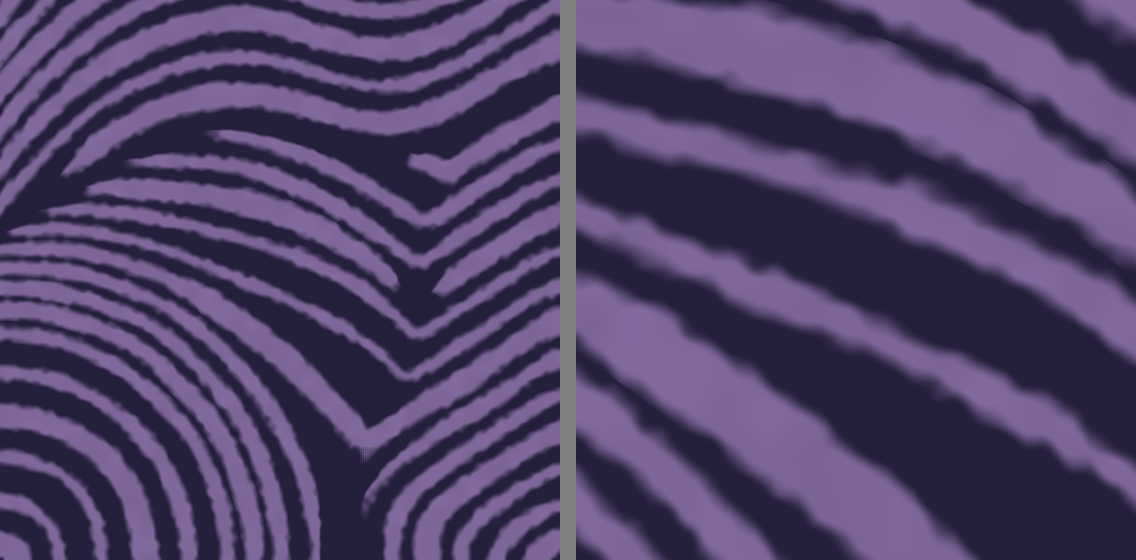
Left: the whole. Right: its middle third, enlarged.
Reproduce this pattern procedurally as a WebGL 2 fragment shader.

```glsl
#version 300 es
precision highp float;
// Soft, ragged zebra stripes: waves above, two families of arcs meeting in a V below.

#define DARK vec3(0.140, 0.120, 0.227)
#define LILAC vec3(0.498, 0.402, 0.606)
#define THIN 0.0105        // half width of the slimmest stripes
#define THICK 0.0215       // half width of the boldest stripes
#define MAX_FILL 0.36      // largest half width as a share of the spacing
#define SOFTNESS 0.0068    // half width of the blurred edge
#define RAGGED 0.0075      // fine edge roughness
#define WOBBLE 0.007       // slow change of width along a stripe
#define WAVE_SPACING 0.066
#define MOTTLE 0.06

uniform vec2 u_resolution;
out vec4 fragColor;

float hash(vec2 p) {
    vec3 q = fract(p.xyx * 0.1031);
    q += dot(q, q.yzx + 33.33);
    return fract((q.x + q.y) * q.z);
}

float noise(vec2 p) {
    vec2 cell = floor(p), f = fract(p);
    f = f * f * (3.0 - 2.0 * f);
    return mix(mix(hash(cell), hash(cell + vec2(1, 0)), f.x),
               mix(hash(cell + vec2(0, 1)), hash(cell + vec2(1, 1)), f.x), f.y);
}

float smoothMin(float a, float b, float k) {
    float h = max(k - abs(a - b), 0.0) / k;
    return min(a, b) - 0.25 * k * h * h;
}

// Height of the lowest wave: a hump, then a valley rising to the right
float waveHeight(float x) {
    float t = x - 0.43;
    float rise = t < 0.0 ? -1.4 * t * t : 0.48 * t * t * t - 0.03 * (1.0 - cos(11.2 * t));
    return 0.833 + rise;
}

// Stripe number around the lower left corner, flattening with distance
float leftPhase(vec2 p) {
    float r = length(p);
    float level = r - 0.3 * p.x * smoothstep(0.42, 0.85, r);
    return 13.0 * level - 0.4 + 4.8 * smoothstep(0.37, 0.76, level);
}

// Stripe number around the lower right corner, turning into slanted lines
float rightPhase(vec2 p) {
    vec2 q = vec2(1.0 - p.x, p.y);
    float level = -smoothMin(-length(q), -(q.y + 0.65 * q.x), 0.04);
    return 15.5 * level + 2.3;
}

// Signed depth inside a stripe; keep = 0 removes it, 1 leaves its full width
float stripeDepth(float phase, float boldness, float keep) {
    float slope = length(vec2(dFdx(phase), dFdy(phase)) * u_resolution);
    slope = max(slope, 1.0);
    float halfWidth = min(mix(THIN, THICK, boldness), MAX_FILL / slope);
    float offset = abs(phase - round(phase)) / slope;
    return mix(-2.5 * SOFTNESS, halfWidth, keep) - offset;
}

void main() {
    vec2 p = gl_FragCoord.xy / u_resolution;
    vec2 bend = vec2(noise(p * 7.0), noise(p * 7.0 + 40.0)) - 0.5;
    vec2 w = p + 0.008 * bend;
    float height = waveHeight(w.x);

    // Upper waves, bold and slim in turn; the lowest tapers out at the left
    float wave = (w.y - height) / WAVE_SPACING;
    float waveId = round(wave);
    float waveBold = mod(waveId, 2.0) < 0.5 ? 1.0 : 0.4 * hash(vec2(waveId + 9.0, 3.0));
    float waveKeep = waveId < 0.0 ? 0.0 : 1.0;
    if (waveId == 0.0) waveKeep = smoothstep(0.04, 0.17, w.x);
    float depth = stripeDepth(wave, waveBold, waveKeep);

    // Lower arcs, every third one bold, tapering under the waves
    float left = leftPhase(w), right = rightPhase(w);
    float arc = smoothMin(left, right, 0.35);
    float arcId = round(arc);
    float arcBold = mod(arcId, 3.0) < 0.5 ? 1.0 : 0.4 * hash(vec2(arcId + 2.0, 17.0));
    float clearance = height - w.y + 0.06 * (1.0 - smoothstep(0.0, 0.15, w.x));
    float arcKeep = smoothstep(0.035, 0.085, clearance);

    // Every fourth arc breaks off where the two families meet
    if (mod(arcId, 4.0) < 0.5) arcKeep *= smoothstep(0.2, 1.2, abs(left - right));
    depth = max(depth, stripeDepth(arc, arcBold, arcKeep));

    // Furry outline and faint shading
    depth += RAGGED * (noise(p * 75.0) - 0.5) + WOBBLE * (noise(p * 11.0 + 5.0) - 0.5);
    float cover = smoothstep(-SOFTNESS, SOFTNESS, depth);
    vec3 fur = LILAC * (1.0 + MOTTLE * (noise(p * 38.0 + 20.0) - 0.5));
    fragColor = vec4(mix(DARK, fur, cover), 1.0);
}
```
